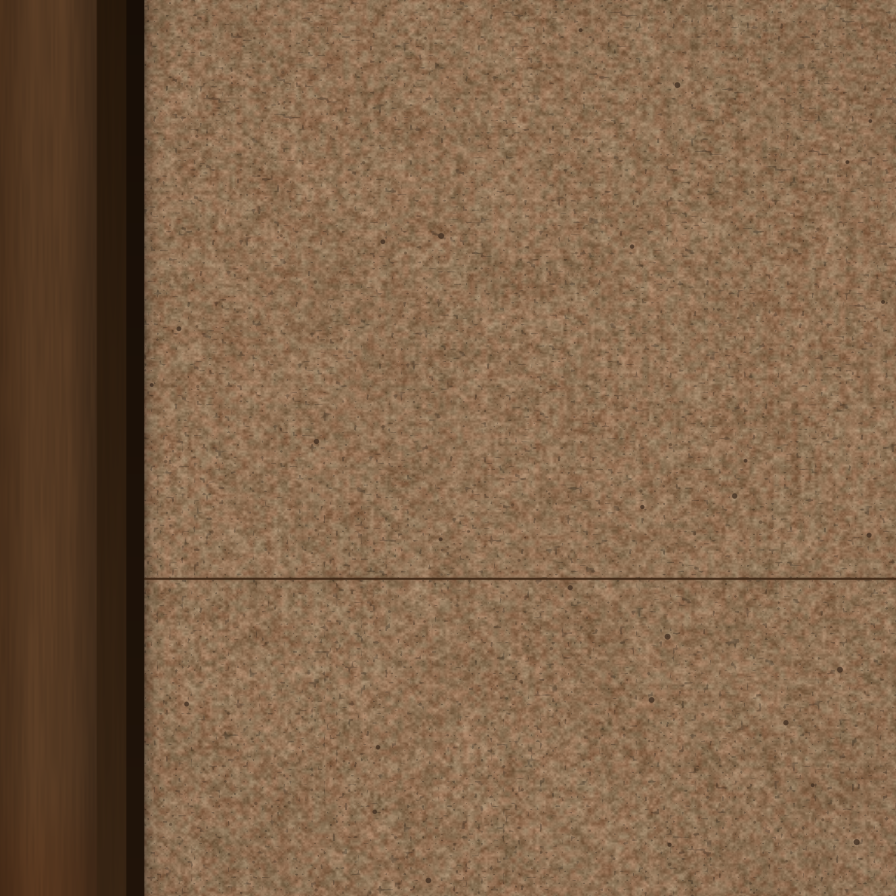
This texture is drawn by a Shadertoy shader. Its source:

```glsl
float hash(vec2 p) {
    return fract(sin(dot(p, vec2(127.1, 311.7))) * 43758.5453);
}

float valueNoise(vec2 p) {
    vec2 cell = floor(p);
    vec2 f = fract(p);
    f = f * f * (3.0 - 2.0 * f);
    float low = mix(hash(cell), hash(cell + vec2(1.0, 0.0)), f.x);
    float high = mix(hash(cell + vec2(0.0, 1.0)), hash(cell + vec2(1.0, 1.0)), f.x);
    return mix(low, high, f.y);
}

float fbm(vec2 p) {
    float sum = 0.0;
    float weight = 0.5;
    for (int i = 0; i < 4; i++) {
        sum += weight * valueNoise(p);
        p = p * 2.03 + 17.3;
        weight *= 0.5;
    }
    return sum / 0.9375;
}

float edgeStep(float edge, float x, float blur) {
    return smoothstep(edge - blur, edge + blur, x);
}

// Sparse round pits, at most one in each grid cell
float pits(vec2 uv, float scale, float density, float radius, float blur) {
    vec2 p = uv * scale;
    vec2 cell = floor(p);
    vec2 center = 0.15 + 0.7 * vec2(hash(cell + 3.7), hash(cell + 9.2));
    float size = radius * (0.6 + 0.6 * hash(cell + 21.4));
    float dist = length(fract(p) - center) / scale;
    float present = step(1.0 - density, hash(cell + 5.1));
    return present * (1.0 - edgeStep(size, dist, blur));
}

vec3 corkColor(vec2 uv, float blur) {
    // Granules of several sizes
    float patches = fbm(uv * 28.0) - 0.5;
    float granules = valueNoise(uv * 135.0 + 4.0) - 0.5;
    float grains = valueNoise(uv * 260.0 + 31.0) - 0.5;
    float dust = valueNoise(uv * 510.0 + 57.0) - 0.5;
    float tone = 0.07 * patches + 0.10 * granules + 0.13 * grains + 0.08 * dust;
    vec3 color = vec3(0.565, 0.445, 0.333) + tone * vec3(1.0, 0.97, 0.92);

    // Rosy and olive tints
    float tint = valueNoise(uv * 150.0 + 83.0) - 0.5;
    color += tint * vec3(0.035, -0.025, -0.025);

    // Dark flecks and larger pits
    float fleck = smoothstep(0.77, 0.96, valueNoise(uv * 290.0 + 111.0));
    color *= 1.0 - 0.24 * fleck;
    color = mix(color, vec3(0.24, 0.17, 0.12), 0.75 * pits(uv, 13.0, 0.16, 0.0028, blur));
    color = mix(color, vec3(0.30, 0.22, 0.15), 0.5 * pits(uv + 0.37, 30.0, 0.15, 0.0016, blur));
    return color;
}

vec3 woodColor(vec2 uv, float width) {
    float across = uv.x / width;
    vec3 color = mix(vec3(0.285, 0.185, 0.105), vec3(0.335, 0.225, 0.135),
                     smoothstep(0.0, 0.35, across));
    color *= 1.0 - 0.24 * smoothstep(0.6, 1.0, across);

    // Fine vertical fibers
    float fiber = valueNoise(vec2(uv.x * 430.0, uv.y * 18.0)) - 0.5;
    float streak = valueNoise(vec2(uv.x * 90.0, uv.y * 3.0) + 40.0) - 0.5;
    color *= 1.0 + 0.10 * fiber + 0.07 * streak;
    return color * mix(vec3(0.98, 0.92, 0.86), vec3(1.0), smoothstep(0.0, 0.15, uv.y));
}

void mainImage(out vec4 fragColor, in vec2 fragCoord) {
    vec2 uv = fragCoord / iResolution.xy;
    float blur = 0.75 / iResolution.y;
    float woodEdge = 0.108;
    float bevelEdge = 0.141;
    float panelEdge = 0.161;
    float seamY = 0.354;

    // Cork panel with contact shadow and seam
    vec3 cork = corkColor(uv, blur);
    cork *= 1.0 - 0.32 * exp(-(uv.x - panelEdge) * 170.0) * step(panelEdge, uv.x);
    cork *= 1.0 - 0.05 * smoothstep(0.35, 0.75, length(uv - vec2(0.55, 0.5)));
    float seamDist = abs(uv.y - seamY);
    cork *= 1.0 - 0.10 * exp(-seamDist * 300.0);
    float seam = 1.0 - edgeStep(0.0012, seamDist, blur);
    cork = mix(cork, vec3(0.25, 0.16, 0.09), 0.9 * seam);

    // Wooden frame with two recessed strips, darker toward the top
    vec3 bevel = mix(vec3(0.215, 0.140, 0.075), vec3(0.150, 0.092, 0.040), uv.y);
    vec3 recess = mix(vec3(0.125, 0.076, 0.036), vec3(0.090, 0.052, 0.022), uv.y);
    float fiber = valueNoise(vec2(uv.x * 380.0, uv.y * 12.0) + 70.0) - 0.5;
    bevel *= 1.0 + 0.07 * fiber;
    vec3 color = woodColor(uv, woodEdge);
    color = mix(color, bevel, edgeStep(woodEdge, uv.x, blur * 1.5));
    color = mix(color, recess, edgeStep(bevelEdge, uv.x, blur));
    color = mix(color, cork, edgeStep(panelEdge, uv.x, blur));

    fragColor = vec4(clamp(color, 0.0, 1.0), 1.0);
}
```
